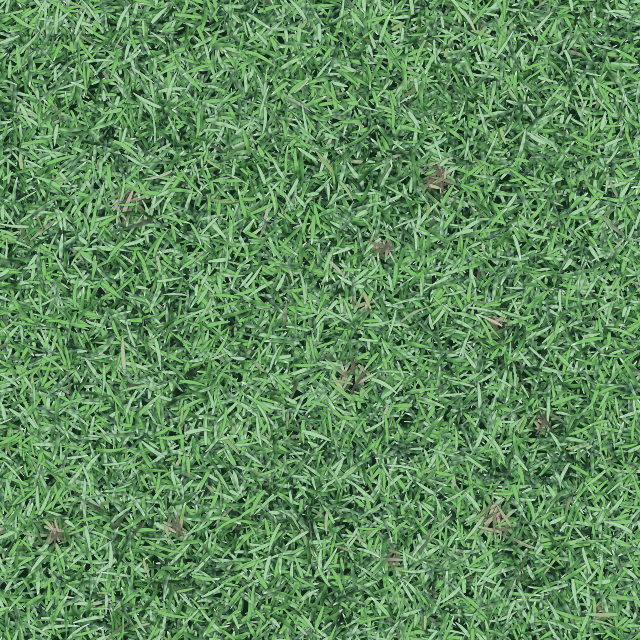
This texture is drawn by a Shadertoy shader. Its source:

```glsl
const int LAYERS = 16;
const float CELL = 0.029;
const vec3 SHADE = vec3(0.07, 0.15, 0.10);
const vec3 STRAW = vec3(0.78, 0.71, 0.62);
const vec3 CUT_TIP = vec3(0.84, 0.93, 0.84);

vec4 hash4(vec3 p) {
    vec4 q = fract(p.xyzx * vec4(0.1031, 0.1030, 0.0973, 0.1099));
    q += dot(q, q.wzxy + 33.33);
    return fract((q.xxyz + q.yzzw) * q.zywx);
}

mat2 rotation(float angle) {
    float c = cos(angle), s = sin(angle);
    return mat2(c, -s, s, c);
}

// Layered sines for changes of brightness
float waves(vec2 p) {
    float sum = 0.0, weight = 0.5;
    for (int i = 0; i < 4; i++) {
        p = rotation(1.1) * p * 1.7 + 2.3;
        sum += weight * sin(p.x + 1.3 * sin(p.y)) * cos(p.y);
        weight *= 0.65;
    }
    return sum;
}

// Sparse cellular spots of dry stems
float dryPatches(vec2 p, float share) {
    vec2 base = floor(p);
    float spot = 0.0;
    for (int j = -1; j <= 1; j++)
    for (int i = -1; i <= 1; i++) {
        vec2 id = base + vec2(i, j);
        vec4 h = hash4(vec3(id, 71.0));
        float dist = length(p - id - h.xy);
        float radius = mix(0.18, 0.45, h.w);
        spot = max(spot, step(h.z, share) * (1.0 - smoothstep(0.2 * radius, radius, dist)));
    }
    return spot;
}

// Leaf colour from dark to light, warm or cool
vec3 leafColor(float tone, float coolness) {
    float t = clamp(tone, 0.0, 1.0);
    vec3 warm = mix(vec3(0.13, 0.23, 0.15), vec3(0.21, 0.39, 0.20), smoothstep(0.0, 0.3, t));
    warm = mix(warm, vec3(0.35, 0.58, 0.33), smoothstep(0.2, 0.58, t));
    warm = mix(warm, vec3(0.51, 0.77, 0.43), smoothstep(0.55, 1.0, t));
    vec3 cool = mix(vec3(0.13, 0.23, 0.16), vec3(0.36, 0.52, 0.39), smoothstep(0.0, 0.55, t));
    cool = mix(cool, vec3(0.66, 0.83, 0.66), smoothstep(0.45, 1.0, t));
    return mix(warm, cool, coolness);
}

// Returns edge distance, position along and position across a bent blade
vec3 blade(vec2 p, float halfLength, float halfWidth, float bend) {
    p.y += bend * p.x * p.x;
    float along = p.x / halfLength * 0.5 + 0.5;
    float t = clamp(along, 0.0, 1.0);
    float width = halfWidth * (1.0 - 0.75 * t * t * t) * mix(0.7, 1.0, smoothstep(0.0, 0.3, t));
    float edge = max(abs(p.y) - width, abs(p.x) - halfLength);
    return vec3(edge, t, p.y / halfWidth);
}

// Paints one scattered layer of blades over the ground
vec3 bladeLayer(vec3 ground, vec2 uv, float index, float depth, float light, float dry, float soft) {
    vec2 p = rotation(index * 2.4) * uv / CELL + index * vec2(7.31, 3.77);
    vec2 base = floor(p);
    vec3 col = ground;
    for (int j = -1; j <= 1; j++)
    for (int i = -1; i <= 1; i++) {
        vec2 id = base + vec2(i, j);
        vec4 place = hash4(vec3(id, index));
        vec4 look = hash4(vec3(id + 19.7, index + 41.3));
        vec2 local = rotation(place.z * 6.2832) * (p - id - place.xy);
        float halfLength = mix(0.28, 0.88, place.w);
        float halfWidth = mix(0.06, 0.115, look.z);
        vec3 b = blade(local, halfLength, halfWidth, 0.35 * (fract(look.z * 13.0) - 0.5));

        // Contact shadow, then the lit blade with uneven shine
        float shadow = 1.0 - smoothstep(-0.02, 0.1, b.x);
        col = mix(col, SHADE, 0.23 * shadow);
        float tone = 0.42 + 0.45 * depth + 1.05 * (look.x - 0.5) + light;
        tone += 0.34 * (b.y - 0.5) + 0.16 * b.z;
        tone += 0.13 * sin(b.y * mix(8.0, 20.0, look.y) + 40.0 * look.x);
        vec3 leaf = leafColor(tone, smoothstep(0.3, 0.8, look.y));
        float cut = step(0.8, look.w) * smoothstep(0.74, 0.9, b.y);
        leaf = mix(leaf, CUT_TIP, 0.9 * cut);
        float withered = max(dry * step(0.4, look.w), 0.6 * step(look.w, 0.025));
        leaf = mix(leaf, STRAW * (0.5 + 0.55 * look.x), 0.8 * withered);
        col = mix(col, leaf, 1.0 - smoothstep(-soft, soft, b.x));
    }
    return col;
}

void mainImage(out vec4 fragColor, in vec2 fragCoord) {
    vec2 uv = fragCoord / iResolution.y;
    float soft = max(0.5 / iResolution.y, 0.0005) / CELL;
    float light = 0.13 * waves(uv * 5.0) + 0.16 * waves(uv * 19.0 + 4.0);
    float dry = dryPatches(uv * 10.0, 0.16);
    vec3 col = SHADE;
    for (int i = 0; i < LAYERS; i++) {
        float depth = float(i) / float(LAYERS - 1);
        col = bladeLayer(col, uv, float(i), depth, light, dry, soft);
    }
    fragColor = vec4(col, 1.0);
}
```
